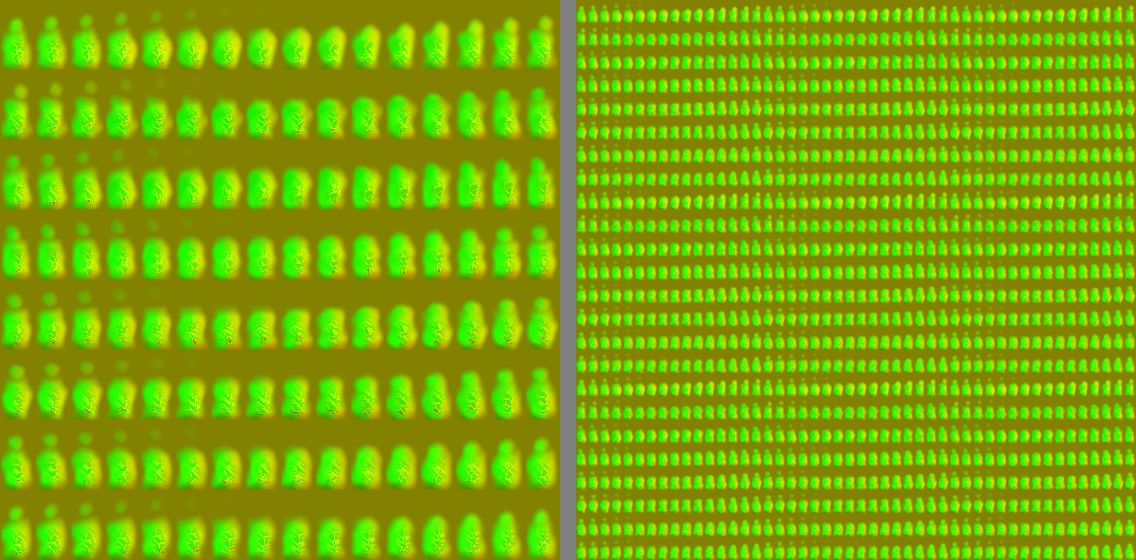
Left, the tile; right, the same tile 3 across and 3 down.
Reproduce this texture map procedurally as a WebGL 2 fragment shader.

```glsl
#version 300 es
precision highp float;
// Flipbook of 16 by 8 flame frames, stored as red-green motion vectors.

#define COLS 16.0
#define ROWS 8.0
#define PUFFS 8.0          // smoke puffs released per loop
#define RISE 0.0625        // upward travel per frame, in cell widths
#define REST vec2(0.51, 0.51)
#define SPREAD 0.38        // sideways speed
#define LIFT 0.43          // upward speed
#define BODY_CENTER vec2(0.47, 0.53)
#define BODY_RADIUS vec2(0.44, 0.72)
#define CRINKLE 0.42       // strength of the fine creases

uniform vec2 u_resolution;
out vec4 fragColor;

vec2 hash2(vec2 p) {
  vec3 q = fract(vec3(p.xyx) * vec3(0.1031, 0.1030, 0.0973));
  q += dot(q, q.yzx + 33.33);
  return fract((q.xx + q.yz) * q.zy);
}

float corner(vec2 cell, vec2 offset, float period) {
  vec2 id = cell + offset;
  id.y = mod(id.y, period);
  float angle = 6.2831853 * hash2(id + 7.0).x;
  return dot(vec2(cos(angle), sin(angle)), offset);
}

// Gradient noise that wraps vertically after a whole period.
float noise(vec2 p, float period) {
  vec2 i = floor(p), f = fract(p);
  vec2 w = f * f * f * (f * (f * 6.0 - 15.0) + 10.0);
  vec4 g;
  for (int k = 0; k < 4; k++) {
    vec2 o = vec2(k & 1, k >> 1);
    float angle = 6.2831853 * hash2(vec2(i.x + o.x, mod(i.y + o.y, period)) + 7.0).x;
    g[k] = dot(vec2(cos(angle), sin(angle)), f - o);
  }
  return mix(mix(g.x, g.y, w.x), mix(g.z, g.w, w.x), w.y);
}

// Noise carried upward with the flame; it loops with the frames.
float risingNoise(vec2 p, float frame, float scale, float shift) {
  float loopLength = COLS * ROWS * RISE * scale;
  return noise(vec2(p.x * scale + shift, (p.y - frame * RISE) * scale), loopLength);
}

// Returns coverage and sideways tint of the rising puffs.
vec2 puffs(vec2 p, float frame) {
  float spacing = COLS * ROWS / PUFFS;
  float clock = (frame + 13.0) / spacing;
  float clear = 1.0, tint = 0.0;
  for (float k = 0.0; k < 2.0; k++) {
    float birth = floor(clock) - k;
    vec2 h = hash2(vec2(mod(birth, PUFFS) + 3.0, 19.0));
    float age = clock - birth + 0.2 * (h.x - 0.5);
    vec2 center = vec2(0.46 + 0.3 * (h.y - 0.5), 0.5 + age);
    float radius = mix(0.46, 0.22, clamp(age / 1.2, 0.0, 1.0));
    float cover = 1.0 - smoothstep(0.25, 1.0, length(p - center) / radius);
    cover *= 1.0 - smoothstep(0.65, 1.25, age);
    clear *= 1.0 - cover;
    tint += cover * (h.y - 0.5) * 0.25;
  }
  return vec2(1.0 - clear, tint);
}

vec2 flameMotion(vec2 p, float frame) {
  // Slow billowing of the outline
  float sway = risingNoise(p, frame, 2.0, 0.0);
  float swell = risingNoise(p, frame, 2.0, 31.0);
  vec2 q = p + vec2(0.16 * sway, 0.14 * swell);

  // Boxy body with soft borders, plus puffs above it
  vec2 b = abs(q - BODY_CENTER) / BODY_RADIUS;
  float d = pow(dot(b * b, b) + 1e-5, 1.0 / 3.0);
  float body = 1.0 - smoothstep(0.52, 1.1, d);
  vec2 puff = puffs(p + 0.08 * vec2(sway, swell), frame);
  float cover = 1.0 - (1.0 - body) * (1.0 - puff.x);
  cover *= smoothstep(0.0, 0.06, p.x) * smoothstep(0.0, 0.06, 1.0 - p.x);

  // Creases gathered around the axis
  float axis = 0.53 + 0.12 * sway;
  float reach = (p.x - axis) / 0.17;
  float core = exp(-reach * reach) * smoothstep(0.08, 0.25, p.y) * (1.0 - smoothstep(0.55, 1.05, p.y));
  float bend = risingNoise(p, frame, 5.0, 53.0);
  vec2 folded = p + 0.16 * vec2(bend, -bend);
  float crease = risingNoise(folded, frame, 10.0, 71.0);
  float sharp = smoothstep(-0.12, 0.12, crease) - 0.5;

  // Left side drifts left, right side drifts right
  float side = (p.x - axis) / 0.24 + 0.5 * bend;
  vec2 v = vec2(SPREAD * tanh(side) - 0.02 + puff.y, LIFT - 0.05 * tanh(side) + 0.12 * swell);
  v += CRINKLE * core * vec2(sharp, 0.25 * crease);

  // Slower base and a few dark specks above it
  v.y *= smoothstep(-0.08, 0.3, p.y + 0.2 * sway);
  float speck = smoothstep(0.2, 0.38, crease) * core * (1.0 - smoothstep(0.25, 0.5, p.y));
  v.y -= 0.55 * speck;
  return v * cover;
}

void main() {
  vec2 uv = gl_FragCoord.xy / u_resolution;
  vec2 grid = uv * vec2(COLS, ROWS);
  vec2 cell = floor(grid);
  vec2 p = fract(grid) * vec2(1.0, COLS / ROWS);

  // Frames read left to right, top to bottom
  float frame = (ROWS - 1.0 - cell.y) * COLS + cell.x;
  float baseEdge = smoothstep(0.0, COLS / u_resolution.y, p.y);
  vec2 motion = flameMotion(p, frame) * baseEdge;
  fragColor = vec4(clamp(REST + motion, 0.0, 1.0), 0.0, 1.0);
}
```
